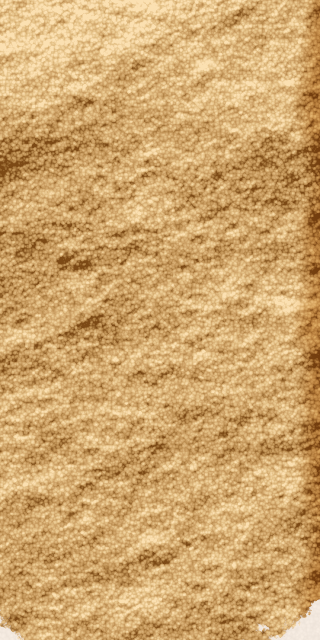
Give the GLSL for this texture, as a Shadertoy shader.

```glsl
#define GRAIN_COUNT 100.0   // grains across the width
#define GRAIN_CONTRAST 1.1
#define CLUMP_SCALE 9.0     // largest clumps across the width
#define RELIEF 10.5
#define LIGHT_STEP 0.008
#define PATCH_CONTRAST 1.7
#define SLANT 0.14
#define BASE_TONE 2.2       // position in the five-colour ramp

const vec3 UMBER = vec3(0.59, 0.40, 0.18);
const vec3 OCHRE = vec3(0.74, 0.56, 0.32);
const vec3 SAND  = vec3(0.82, 0.65, 0.42);
const vec3 STRAW = vec3(0.89, 0.75, 0.52);
const vec3 CREAM = vec3(0.95, 0.83, 0.63);
const vec3 BARE_GROUND = vec3(0.95, 0.91, 0.87);

vec3 hash3(vec2 p) {
    vec3 q = fract(vec3(p.xyx) * vec3(0.1031, 0.1030, 0.0973));
    q += dot(q, q.yxz + 33.33);
    return fract((q.xxy + q.yzz) * q.zyx);
}

float noise(vec2 p) {
    vec2 i = floor(p), f = fract(p);
    f = f * f * (3.0 - 2.0 * f);
    float low = mix(hash3(i).x, hash3(i + vec2(1, 0)).x, f.x);
    float high = mix(hash3(i + vec2(0, 1)).x, hash3(i + vec2(1, 1)).x, f.x);
    return mix(low, high, f.y) - 0.5;
}

// Zero-centred layered noise
float fbm(vec2 p) {
    float sum = 0.0, amp = 1.0;
    for (int i = 0; i < 5; i++) {
        sum += amp * noise(p);
        p = mat2(1.96, 0.4, -0.4, 1.96) * p + 17.3;
        amp *= 0.55;
    }
    return sum;
}

float height(vec2 p) {
    return fbm(vec2(p.x * 0.75, p.y - SLANT * p.x) * CLUMP_SCALE + 40.0);
}

// Soft round grains, each with its own shade
float grains(vec2 p) {
    vec2 cell = floor(p);
    float shade = 0.0, total = 0.0, nearest = 2.0;
    for (int y = -1; y <= 1; y++)
    for (int x = -1; x <= 1; x++) {
        vec2 id = cell + vec2(x, y);
        vec3 rnd = hash3(id + 60.0);
        vec2 d = id + rnd.xy - p;
        float w = exp(-9.0 * dot(d, d));
        shade += w * (rnd.z - 0.5);
        total += w;
        nearest = min(nearest, length(d));
    }
    return 1.7 * shade / (total + 0.001) + 2.0 * (0.43 - nearest);
}

vec3 ramp(float t) {
    vec3 c = mix(UMBER, OCHRE, clamp(t, -0.7, 1.0));
    c = mix(c, SAND, clamp(t - 1.0, 0.0, 1.0));
    c = mix(c, STRAW, clamp(t - 2.0, 0.0, 1.0));
    return mix(c, CREAM, clamp(t - 3.0, 0.0, 1.6));
}

void mainImage(out vec4 fragColor, in vec2 fragCoord) {
    vec2 uv = fragCoord / iResolution.xy;
    vec2 p = vec2(uv.x, 2.0 * uv.y);

    // Relief lit from above
    float slope = height(p) - height(p + LIGHT_STEP * vec2(-0.3, 1.0));
    float grain = grains(p * GRAIN_COUNT);
    float broad = fbm(vec2(p.x * 3.0, (p.y - SLANT * p.x) * 6.0) + 11.0);

    // Large shading: bright top, darker hollow, shaded right side
    float hollow = exp(-8.0 * (p.y - 1.35) * (p.y - 1.35));
    float glow = smoothstep(1.6, 1.95, p.y) * (1.0 - 0.45 * smoothstep(0.5, 1.0, p.x));
    float side = smoothstep(0.92, 1.01, p.x + 0.04 * broad);
    float tone = BASE_TONE + RELIEF * slope + GRAIN_CONTRAST * grain;
    tone += PATCH_CONTRAST * broad * (0.6 + 0.5 * hollow);
    tone += 1.5 * glow - 0.4 * hollow - 1.5 * side;
    tone -= 0.3 * (1.0 - smoothstep(0.1, 0.5, p.y));
    vec3 color = ramp(tone) * mix(vec3(1.0), vec3(0.93, 0.83, 0.66), side);

    // Pale ground showing through at the lower corners
    float leftEdge = p.y - (0.09 - p.x);
    float rightEdge = p.y - 0.55 * (p.x - 0.79);
    float cover = min(leftEdge, rightEdge) + 0.08 * fbm(p * 22.0) + 0.012 * grain;
    float bare = 1.0 - smoothstep(-0.012, 0.014, cover);
    color = mix(color, BARE_GROUND + 0.015 * grain, bare);

    fragColor = vec4(clamp(color, 0.0, 1.0), 1.0);
}
```
